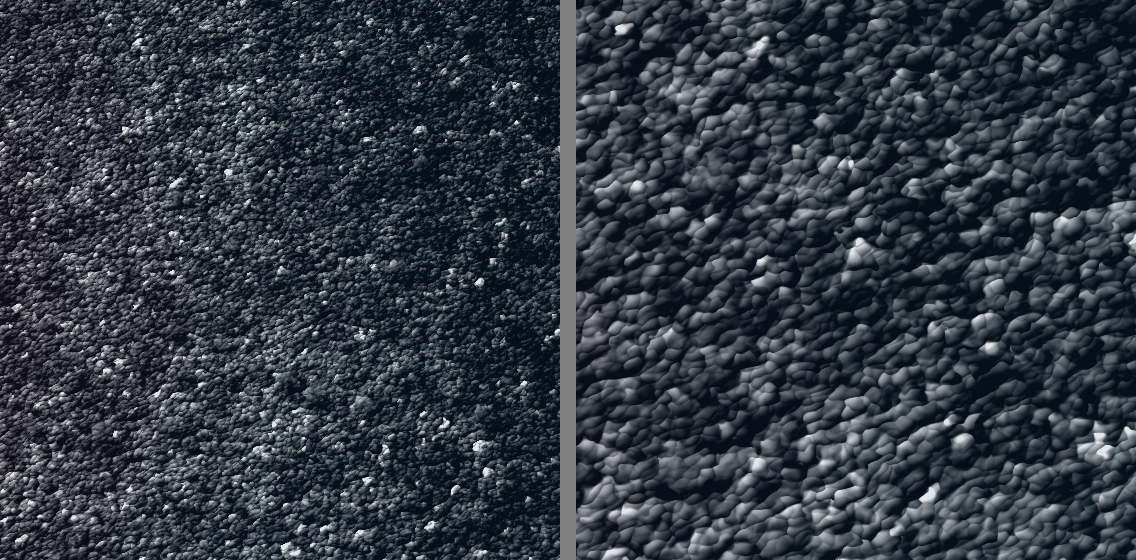
Left, the full canvas; right, a detail of the centre.
Give the GLSL for this texture, as a WebGL 2 fragment shader.

```glsl
#version 300 es
precision highp float;

uniform vec2 u_resolution;
out vec4 fragColor;

// Sizes are in cells per canvas height
const float GRAIN_CELLS = 76.0;
const float GRIT_CELLS = 138.0;
const float CLUMP_CELLS = 24.0;
const float ROCK_CELLS = 11.0;
const float GRAIN_AMOUNT = 0.70;
const float GRIT_AMOUNT = 0.55;
const float CLUMP_AMOUNT = 1.5;
const float SLOPE_SHADE = 0.95;
const float ROCK_SHARE = 0.30;
const float GLINT_SHARE = 0.012;
const float GLINT_GAIN = 1.3;
const float EDGE_SHARPNESS = 15.0;
const float BED_ANGLE = 0.35;
const vec2 LIGHT_DIR = vec2(-0.6, 0.8);
const vec3 COOL_TINT = vec3(-0.042, 0.000, 0.034);
const vec3 WARM_TINT = vec3(-0.010, -0.012, 0.028);

// Integer hash of a cell and a layer seed, three values in 0..1
vec3 hash3(vec2 cell, int seed) {
    uvec3 v = uvec3(ivec3(ivec2(cell), seed)) * 1664525u + 1013904223u;
    v.x += v.y * v.z;
    v.y += v.z * v.x;
    v.z += v.x * v.y;
    v ^= v >> 16u;
    v.x += v.y * v.z;
    v.y += v.z * v.x;
    v.z += v.x * v.y;
    return vec3(v >> 8u) / 16777216.0;
}

mat2 rotation(float angle) {
    float c = cos(angle), s = sin(angle);
    return mat2(c, s, -s, c);
}

// Smooth value noise, two independent channels
vec2 noise2(vec2 p, int seed) {
    vec2 cell = floor(p), f = fract(p);
    f = f * f * (3.0 - 2.0 * f);
    vec2 low = mix(hash3(cell, seed).xy, hash3(cell + vec2(1, 0), seed).xy, f.x);
    vec2 high = mix(hash3(cell + vec2(0, 1), seed).xy, hash3(cell + vec2(1, 1), seed).xy, f.x);
    return mix(low, high, f.y);
}

// Packed stones lit from one side: soft cells with a tone, a tilt and dark gaps
float pebbles(vec2 p, int seed) {
    p += 0.5 * (noise2(p * 1.7, seed + 1) - 0.5);
    vec2 cell = floor(p);
    float total = 0.0, relief = 0.0;
    for (int j = -1; j <= 1; j++) {
        for (int i = -1; i <= 1; i++) {
            vec2 id = cell + vec2(i, j);
            vec3 rnd = hash3(id, seed);
            vec2 d = p - id - rnd.xy;
            vec2 shaped = rotation(rnd.z * 40.0) * d * vec2(0.8, 1.25);
            float dist2 = dot(shaped, shaped);
            float weight = exp(-EDGE_SHARPNESS * dist2) + 1e-7;
            float glint = GLINT_GAIN * step(1.0 - GLINT_SHARE, rnd.z);
            float gap = min(dist2, 0.6) - 0.16;
            relief += weight * (1.7 * dot(d, LIGHT_DIR) + rnd.z - 0.5 + glint - 1.2 * gap);
            total += weight;
        }
    }
    return 2.1 * relief / total;
}

// Sparse larger rocks, each with a lit side and a thrown shadow
float addRocks(vec2 p, float shade) {
    vec2 cell = floor(p);
    vec2 wobble = 0.16 * (noise2(p * 6.0, 31) - 0.5);
    for (int j = -1; j <= 1; j++) {
        for (int i = -1; i <= 1; i++) {
            vec2 id = cell + vec2(i, j);
            vec3 rnd = hash3(id, 41);
            vec3 form = hash3(id, 43);
            float present = step(rnd.z, ROCK_SHARE);
            float radius = mix(0.09, 0.22, form.x * form.x);
            vec2 d = p + wobble - id - rnd.xy;
            vec2 bodyOffset = rotation(-0.9 * form.y) * d * vec2(0.8, 1.2);
            vec2 shadowOffset = (d + LIGHT_DIR * radius * 1.3) * vec2(0.75, 1.1);
            float shadow = 1.0 - smoothstep(0.5, 1.3, length(shadowOffset) / radius);
            float body = 1.0 - smoothstep(0.75, 1.05, length(bodyOffset) / radius);
            float lit = 0.35 + 1.2 * dot(d, LIGHT_DIR) / radius + 0.45 * shade;
            shade -= 1.3 * present * shadow * (1.0 - body);
            shade = mix(shade, lit, 0.8 * present * body);
        }
    }
    return shade;
}

// Tone curve from relief to brightness
float brightness(float shade) {
    float z = clamp(shade, -2.4, 3.2);
    return max(0.20 + 0.14 * z + 0.025 * z * z, 0.06);
}

void main() {
    vec2 uv = gl_FragCoord.xy / u_resolution.y;

    // Ground recedes upward, with grains bedded along a slant
    vec2 ground = vec2((uv.x - 0.5) * (0.85 + 0.3 * uv.y), uv.y * (0.85 + 0.15 * uv.y));
    vec2 bed = rotation(BED_ANGLE) * ((rotation(-BED_ANGLE) * ground) * vec2(0.88, 1.18));

    // Layers of relief, from fine grit to broad hollows
    float shade = GRAIN_AMOUNT * pebbles(bed * GRAIN_CELLS, 3);
    shade += GRIT_AMOUNT * pebbles(bed * GRIT_CELLS, 11);
    vec2 hollow = (rotation(-BED_ANGLE) * ground) * vec2(0.8, 1.3) * CLUMP_CELLS;
    shade += CLUMP_AMOUNT * (noise2(hollow, 21).x - 0.5);
    shade += 0.5 * (noise2(hollow * 0.3, 23).x - 0.5);

    // The slope turns away from the light on the right
    float away = smoothstep(0.4, 1.05, uv.x + 0.3 * (uv.y - 0.5));
    shade += SLOPE_SHADE * (0.25 - away);
    shade = addRocks(ground * ROCK_CELLS, shade);

    // Cool shadows, near neutral lights
    float light = brightness(shade);
    float cool = smoothstep(0.05, 0.75, uv.x + 0.35 * abs(uv.y - 0.45));
    vec3 tint = mix(WARM_TINT, COOL_TINT, cool) * mix(1.1, 0.4, light);
    fragColor = vec4(clamp(vec3(light) + tint, 0.0, 1.0), 1.0);
}
```
